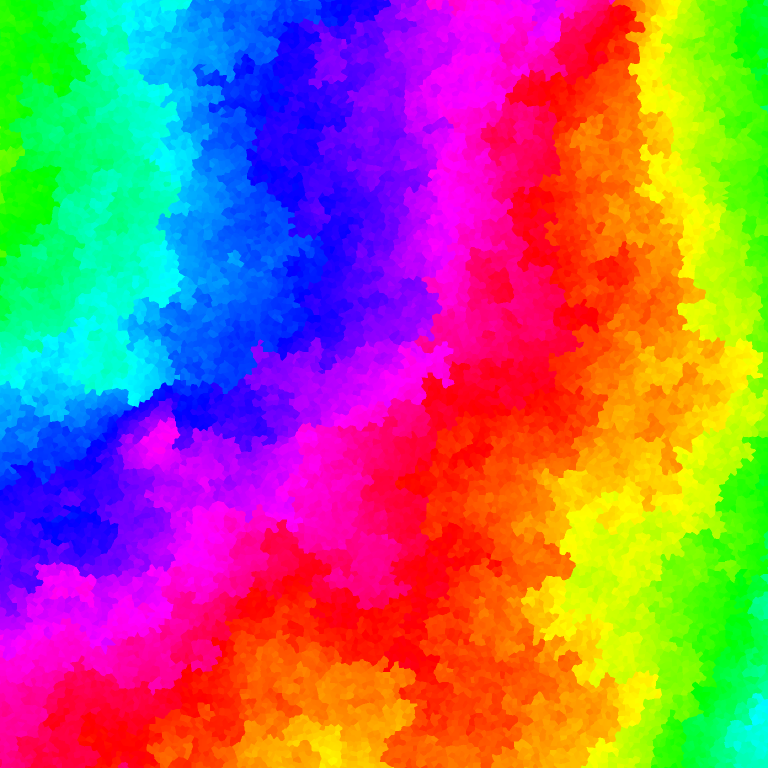
Give the GLSL for this background, as a Shadertoy shader.

```glsl
vec3 hash3(vec2 cell, float seed) {
    vec3 q = fract(vec3(cell.xyx + seed * 7.31) * vec3(0.1031, 0.1030, 0.0973));
    q += dot(q, q.yxz + 33.33);
    return fract((q.xxy + q.yzz) * q.zyx);
}

float swell(vec2 p, float x, float y, float radius, float amount) {
    vec2 d = (p - vec2(x, y)) / radius;
    return amount * exp(-dot(d, d));
}

// Broad hue field in unwrapped degrees, red at zero
float broadHue(vec2 p) {
    float rise = smoothstep(-0.15, 0.8, p.y);
    float hue = -5.0 + 60.0 * p.x + 80.0 * pow(max(p.x, 0.0), 6.0)
              - 245.0 * (1.0 - p.x) * rise;

    // Right side
    hue += swell(p, 1.06, 0.55, 0.20, -48.0);
    hue += swell(p, 0.97, 0.03, 0.10, 40.0);
    hue += swell(p, 0.74, 1.02, 0.10, -60.0);
    hue += swell(p, 0.90, 0.97, 0.08, 25.0);
    hue += swell(p, 0.70, 0.80, 0.16, 25.0);
    hue += swell(p, 0.73, 0.30, 0.12, 30.0);

    // Centre and lower edge
    hue += swell(p, 0.55, 0.43, 0.13, 30.0);
    hue += swell(p, 0.36, 0.22, 0.10, 30.0);
    hue += swell(p, 0.38, 0.00, 0.14, 32.0);

    // Left side
    hue += swell(p, 0.31, 0.85, 0.15, 20.0);
    hue += swell(p, 0.00, 0.43, 0.12, 28.0);
    hue += swell(p, 0.15, 0.50, 0.06, -40.0);
    hue += swell(p, 0.20, 0.43, 0.045, 62.0);
    return hue;
}

// Nearest scattered seed: position in xy, random value in z
vec3 nearestSeed(vec2 p, float scale) {
    vec2 cell = floor(p * scale);
    vec3 nearest = vec3(0.0);
    float best = 1e5;
    for (int y = -1; y <= 1; y++)
    for (int x = -1; x <= 1; x++) {
        vec2 id = cell + vec2(x, y);
        vec3 random = hash3(id + 20.0, scale);
        vec2 site = id + random.xy;
        vec2 d = site - p * scale;
        float dist = dot(d, d);
        if (dist < best) {
            best = dist;
            nearest = vec3(site / scale, random.z);
        }
    }
    return nearest;
}

// Nested cells, fine to coarse, give ragged fractal borders
float raggedHue(vec2 p) {
    vec2 site = p, total = p;
    float offset = 0.0;
    for (float scale = 144.0; scale > 8.0; scale *= 0.5) {
        vec3 seed = nearestSeed(site, scale);
        site = seed.xy;
        total += site;
        offset += (seed.z - 0.5) * 62.0 / sqrt(scale);
    }
    return broadHue(total / 6.0) + offset;
}

vec3 spectrum(float degrees) {
    vec3 wheel = mod(degrees / 60.0 + vec3(0.0, 4.0, 2.0), 6.0);
    return clamp(abs(wheel - 3.0) - 1.0, 0.0, 1.0);
}

void mainImage(out vec4 fragColor, in vec2 fragCoord) {
    // Four samples smooth the borders
    vec3 color = vec3(0.0);
    for (int i = 0; i < 4; i++) {
        vec2 shift = vec2(i % 2, i / 2) * 0.5 - 0.25;
        color += spectrum(raggedHue((fragCoord + shift) / iResolution.xy));
    }
    fragColor = vec4(color / 4.0, 1.0);
}
```
